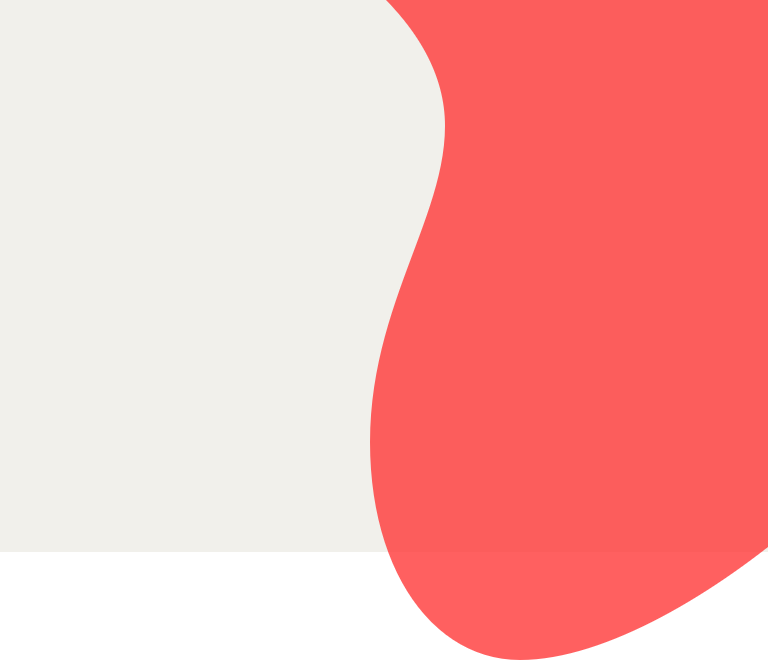
Write a Shadertoy shader that draws this background.

```glsl
// A pale panel over a white footer strip, with a translucent coral blob on the right.
// The blob outline is a chain of cubic Bezier curves, flattened into short segments
// that yield a signed distance for a smooth edge. Lengths are in canvas heights.

const vec3 FOOTER_WHITE = vec3(1.0);
const vec3 PANEL_GREY   = vec3(0.945, 0.941, 0.922);
const vec3 BLOB_CORAL   = vec3(1.0, 0.22, 0.22);
const float BLOB_OPACITY = 0.8;
const float PANEL_BOTTOM = 0.1636;

const int CURVES = 4;
const int STEPS  = 28;

// Curve controls, from the top edge down and round to the right edge
const vec2 OUTLINE[13] = vec2[13](
    vec2(0.5848, 1.0000), vec2(0.6439, 0.9394), vec2(0.6742, 0.8758),
    vec2(0.6742, 0.8091), vec2(0.6742, 0.6697), vec2(0.5606, 0.5348),
    vec2(0.5606, 0.3303), vec2(0.5606, 0.1333), vec2(0.6576, 0.0000),
    vec2(0.7879, 0.0000), vec2(0.9015, 0.0000), vec2(1.0455, 0.0788),
    vec2(1.1636, 0.1712));

// Points beyond the canvas that close the outline
const vec2 OUTER_TOP_LEFT  = vec2(0.545, 1.04);
const vec2 OUTER_RIGHT     = vec2(1.2136, 0.2102);
const vec2 OUTER_TOP_RIGHT = vec2(1.2136, 1.04);

vec2 cubicBezier(vec2 a, vec2 b, vec2 c, vec2 d, float t) {
    float s = 1.0 - t;
    return s * s * s * a + 3.0 * s * t * (s * b + t * c) + t * t * t * d;
}

// Adds one edge: keeps the least squared distance and flips the side at each crossing
void addEdge(vec2 p, vec2 a, vec2 b, inout float distSq, inout float side) {
    vec2 edge = b - a;
    vec2 rel = p - a;
    vec2 gap = rel - edge * clamp(dot(rel, edge) / dot(edge, edge), 0.0, 1.0);
    distSq = min(distSq, dot(gap, gap));
    if ((a.y > p.y) != (b.y > p.y) && rel.x < edge.x * rel.y / edge.y) side = -side;
}

// Signed distance to the blob, negative inside
float blobDistance(vec2 p) {
    float distSq = 1e6;
    float side = 1.0;
    vec2 last = OUTER_TOP_LEFT;
    addEdge(p, last, OUTLINE[0], distSq, side);
    last = OUTLINE[0];
    for (int curve = 0; curve < CURVES; curve++) {
        int k = 3 * curve;
        for (int i = 1; i <= STEPS; i++) {
            float t = float(i) / float(STEPS);
            vec2 next = cubicBezier(OUTLINE[k], OUTLINE[k + 1], OUTLINE[k + 2], OUTLINE[k + 3], t);
            addEdge(p, last, next, distSq, side);
            last = next;
        }
    }
    addEdge(p, last, OUTER_RIGHT, distSq, side);
    addEdge(p, OUTER_RIGHT, OUTER_TOP_RIGHT, distSq, side);
    addEdge(p, OUTER_TOP_RIGHT, OUTER_TOP_LEFT, distSq, side);
    return side * sqrt(distSq);
}

void mainImage(out vec4 fragColor, in vec2 fragCoord) {
    vec2 p = fragCoord / iResolution.y;
    // Keep the layout filling the canvas at other proportions
    p.x *= OUTLINE[12].x * iResolution.y / iResolution.x;
    float pixel = 1.0 / iResolution.y;

    // Panel above the footer
    float panel = clamp((p.y - PANEL_BOTTOM) / pixel + 0.5, 0.0, 1.0);
    vec3 color = mix(FOOTER_WHITE, PANEL_GREY, panel);

    // Translucent blob
    float blob = clamp(0.5 - blobDistance(p) / pixel, 0.0, 1.0);
    color = mix(color, BLOB_CORAL, blob * BLOB_OPACITY);

    fragColor = vec4(color, 1.0);
}
```
